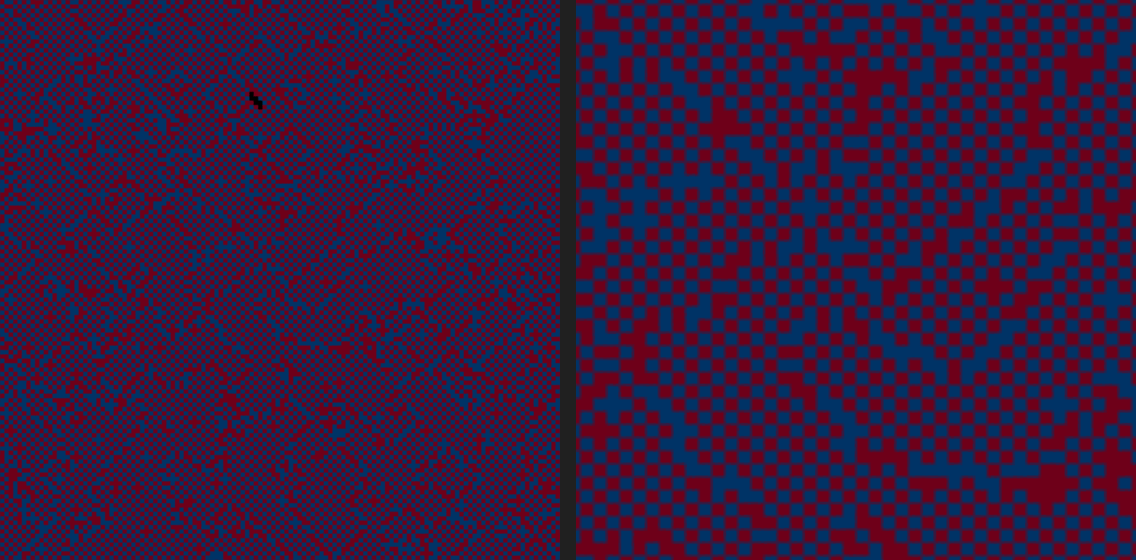
Left: the whole. Right: its middle third, enlarged.
Reproduce this texture procedurally as a WebGL 1 fragment shader.

```glsl
precision highp float;
// A fine red and blue checkerboard broken into two opposite phases.
// Noise on diagonal axes picks the phase, so the borders between phases
// show up as ragged one-colour staircases; cell edges bleed softly.

uniform vec2 u_resolution;

float hash(vec2 p) {
  vec3 q = fract(p.xyx * 0.1031);
  q += dot(q, q.yzx + 33.33);
  return fract((q.x + q.y) * q.z);
}

// Value noise with steep blends, which keeps its contours close to the axes
float blockNoise(vec2 p) {
  vec2 i = floor(p);
  vec2 f = smoothstep(0.2, 0.8, p - i);
  float low = mix(hash(i), hash(i + vec2(1.0, 0.0)), f.x);
  float high = mix(hash(i + vec2(0.0, 1.0)), hash(i + 1.0), f.x);
  return mix(low, high, f.y);
}

// 0 or 1: which of the two checker phases a cell belongs to
float phase(vec2 cell) {
  vec2 diagonal = vec2(cell.x + cell.y, cell.x - cell.y);
  float field = 0.65 * blockNoise(diagonal * 0.08 + 40.3)
              + 0.35 * blockNoise(diagonal * 0.17 + 91.7);
  field += 0.1 * (hash(cell + 17.0) - 0.5);
  float stray = step(0.985, hash(cell + 203.0));
  return abs(step(0.5, field) - stray);
}

vec3 cellColor(vec2 cell) {
  // One tiny black staircase
  vec2 q = cell - vec2(57.0, 105.0);
  float rung = q.x + q.y;
  if (q.x > -0.5 && q.x < 2.5 && rung > -0.5 && rung < 1.5) return vec3(0.0);

  float checker = mod(cell.x + cell.y + phase(cell), 2.0);
  vec3 blue = vec3(0.0, 0.2, 0.4);
  vec3 red = vec3(0.43, 0.0, 0.1);
  return mix(blue, red, step(0.5, checker));
}

void main() {
  vec2 uv = gl_FragCoord.xy / u_resolution;
  vec2 grid = uv * 128.0;
  vec2 cell = floor(grid);
  vec2 offset = grid - cell - 0.5;

  // Share of the nearest neighbour on each axis, with a little grain
  vec2 toSide = vec2(offset.x < 0.0 ? -1.0 : 1.0, offset.y < 0.0 ? -1.0 : 1.0);
  vec2 bleed = 0.5 - 0.5 * smoothstep(0.0, 0.185, 0.5 - abs(offset));
  bleed *= 0.7 + 0.6 * hash(floor(uv * 512.0) + 7.0);
  bleed = min(bleed, 0.5);

  vec3 near = mix(cellColor(cell),
                  cellColor(cell + vec2(toSide.x, 0.0)), bleed.x);
  vec3 far = mix(cellColor(cell + vec2(0.0, toSide.y)),
                 cellColor(cell + toSide), bleed.x);
  gl_FragColor = vec4(mix(near, far, bleed.y), 1.0);
}
```
